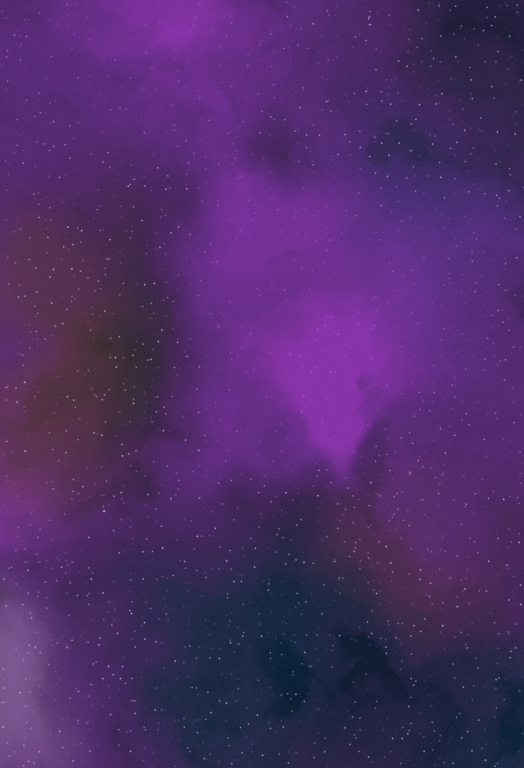
This texture is drawn by a WebGL 2 fragment shader. Its source:

```glsl
#version 300 es
precision highp float;
// A violet nebula: soft anchor clouds, bent by domain-warped gradient noise,
// set a brightness level that is looked up in a navy-to-violet colour ramp.
// Broad colour tints, ragged dark puffs and faint scattered stars lie on top.

uniform vec2 u_resolution;
out vec4 fragColor;

const float BASE_LEVEL = 2.88;      // resting position on the ramp (0 to 5)
const float WARP = 0.085;           // how far noise bends the clouds
const float BILLOW = 1.5;           // strength of broad noise
const float WISP = 0.85;            // strength of fine noise
const float PUFF_DEPTH = 0.85;      // darkening of ragged puffs
const float STAR_RADIUS = 0.0011;
const float STAR_GAIN = 0.6;
const float GRAIN = 0.012;

const vec3 RAMP[6] = vec3[6](
    vec3(0.09, 0.10, 0.20), vec3(0.18, 0.14, 0.28), vec3(0.26, 0.145, 0.345),
    vec3(0.32, 0.16, 0.43), vec3(0.40, 0.18, 0.53), vec3(0.53, 0.20, 0.66));

// Anchor clouds: x, y, radius, change of level
const int CLOUDS = 12;
const vec4 CLOUD[CLOUDS] = vec4[CLOUDS](
    vec4(0.40, 0.49, 0.13, 2.0), vec4(0.19, 0.95, 0.17, 1.8),
    vec4(0.32, 0.71, 0.12, 1.2), vec4(0.05, 0.30, 0.08, 1.5),
    vec4(0.57, 0.56, 0.20, 0.9), vec4(0.15, 0.52, 0.10, -1.8),
    vec4(0.34, 0.15, 0.20, -2.2), vec4(0.62, 0.02, 0.18, -2.0),
    vec4(0.66, 1.00, 0.17, -2.1), vec4(0.38, 0.34, 0.07, -1.3),
    vec4(0.36, 0.83, 0.05, -1.5), vec4(0.17, 0.68, 0.10, -1.0));

const vec3 RUST = vec3(0.07, 0.045, -0.06);
const vec3 TEAL = vec3(-0.05, 0.035, 0.02);
const vec3 ASH = vec3(0.16, 0.18, 0.12);
const vec3 INDIGO = vec3(-0.05, 0.02, 0.01);

// Integer hash giving two values in 0..1
vec2 hash2(vec2 cell) {
    uvec2 h = uvec2(ivec2(cell) + 32768) * uvec2(1597u, 3571u);
    uint n = (h.x ^ h.y) * 277803u;
    n = (n ^ (n >> 15u)) * 739391u;
    n ^= n >> 13u;
    uint m = (n ^ 40503u) * 668265u;
    m ^= m >> 16u;
    return vec2(float(n & 65535u), float(m & 65535u)) / 65535.0;
}

float cornerSlope(vec2 cell, vec2 offset) {
    float angle = 6.28318 * hash2(cell).x;
    return dot(vec2(cos(angle), sin(angle)), offset);
}

float gradientNoise(vec2 p) {
    vec2 i = floor(p), f = p - i;
    vec2 u = f * f * f * (f * (f * 6.0 - 15.0) + 10.0);
    vec2 e = vec2(1.0, 0.0);
    float low = mix(cornerSlope(i, f), cornerSlope(i + e, f - e), u.x);
    float high = mix(cornerSlope(i + e.yx, f - e.yx), cornerSlope(i + 1.0, f - 1.0), u.x);
    return mix(low, high, u.y);
}

float fbm(vec2 p) {
    float sum = 0.0, gain = 0.6;
    for (int i = 0; i < 5; i++) {
        sum += gain * gradientNoise(p);
        p = mat2(1.6, 1.2, -1.2, 1.6) * p + 17.3;
        gain *= 0.48;
    }
    return sum;
}

float blob(vec2 p, vec2 centre, float radius) {
    vec2 d = (p - centre) / radius;
    return exp(-dot(d, d));
}

vec3 rampColour(float level) {
    vec3 colour = RAMP[0];
    for (int i = 0; i < 5; i++)
        colour = mix(colour, RAMP[i + 1], clamp(level - float(i), 0.0, 1.0));
    return colour;
}

// One jittered star per cell, most of them nearly invisible
vec3 stars(vec2 p) {
    vec3 light = vec3(0.0);
    for (int layer = 0; layer < 3; layer++) {
        vec2 q = p * (38.0 + 17.0 * float(layer));
        vec2 cell = floor(q) + 211.0 * float(layer);
        vec2 spot = 0.15 + 0.7 * hash2(cell);
        vec2 kind = hash2(cell + 977.0);
        float d = length(fract(q) - spot) / (38.0 + 17.0 * float(layer));
        float glow = exp(-d * d / (STAR_RADIUS * STAR_RADIUS));
        light += glow * pow(kind.x, 5.0) * mix(vec3(1.0, 0.75, 0.85), vec3(0.7, 0.9, 1.0), kind.y);
    }
    return light * STAR_GAIN;
}

void main() {
    vec2 p = gl_FragCoord.xy / u_resolution.y;

    // Domain warp: broad bends, then small curls
    vec2 bend = vec2(fbm(p * 4.0 + 3.1), fbm(p * 4.0 + 41.7));
    vec2 q = p + WARP * 2.0 * bend;
    vec2 curl = vec2(fbm(q * 11.0 + 8.2), fbm(q * 11.0 + 63.4));
    q += WARP * 0.5 * curl;

    // Brightness level
    float level = BASE_LEVEL;
    for (int i = 0; i < CLOUDS; i++)
        level += CLOUD[i].w * blob(q, CLOUD[i].xy, CLOUD[i].z);
    float detail = smoothstep(-0.25, 0.3, gradientNoise(p * 3.0 + 5.5));
    level += BILLOW * fbm(q * 3.5 + 12.0) + WISP * detail * fbm(q * 13.0 + 29.0);
    level -= PUFF_DEPTH * smoothstep(0.14, 0.36, fbm(q * 7.0 + 54.0));
    vec3 colour = rampColour(level);

    // Broad tints
    colour += RUST * (blob(q, vec2(0.08, 0.60), 0.11) + blob(q, vec2(0.05, 0.43), 0.12));
    colour += RUST * 0.6 * blob(q, vec2(0.52, 0.27), 0.10);
    colour += TEAL * (blob(q, vec2(0.32, 0.14), 0.14) + blob(q, vec2(0.62, 0.03), 0.10));
    colour += INDIGO * blob(q, vec2(0.58, 0.74), 0.14);
    colour += ASH * blob(q, vec2(-0.03, 0.10), 0.10);

    // Stars show best through dark areas
    colour += stars(p) * mix(1.0, 0.3, smoothstep(2.0, 4.5, level));
    colour += GRAIN * (hash2(floor(p * 512.0)).x - 0.5);
    fragColor = vec4(clamp(colour, 0.0, 1.0), 1.0);
}
```
